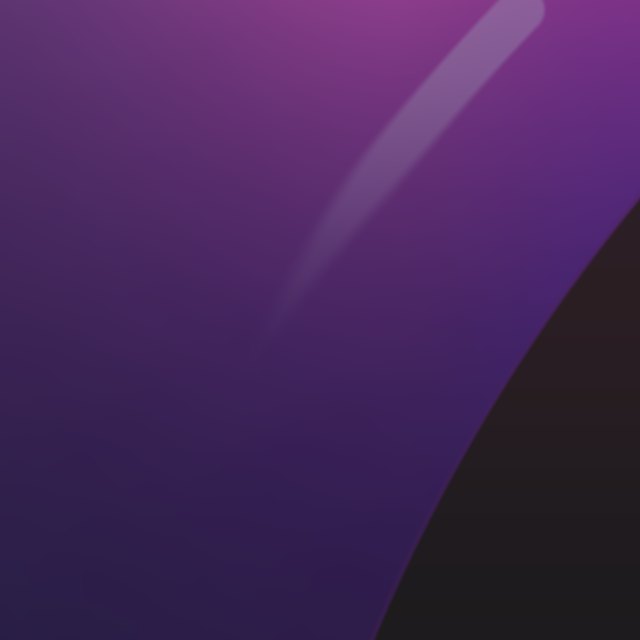
Reproduce this background procedurally as a WebGL 2 fragment shader.

```glsl
#version 300 es
precision highp float;

#define DISC_CENTER vec2(3.107, -1.050)
#define DISC_RADIUS 2.732
#define DISC_SOFTNESS 0.004
#define RIM_WIDTH 0.012
#define STREAK_CAP_Y 0.985
#define STREAK_TAIL_Y 0.38
#define STREAK_WIDTH 0.036
#define STREAK_ALPHA 0.37
#define MOTTLE 0.004

uniform vec2 u_resolution;
out vec4 outColor;

// Quadratic ramp passing through three colours at t = 0, 0.5 and 1.
vec3 ramp(vec3 low, vec3 middle, vec3 high, float t) {
    vec3 control = 2.0 * middle - 0.5 * (low + high);
    return mix(mix(low, control, t), mix(control, high, t), t);
}

// Three vertical ramps blended from left to right.
vec3 violetField(vec2 p) {
    vec3 left = ramp(vec3(0.157, 0.118, 0.270), vec3(0.235, 0.140, 0.335),
                     vec3(0.360, 0.204, 0.440), p.y);
    vec3 center = ramp(vec3(0.180, 0.110, 0.290), vec3(0.282, 0.146, 0.385),
                       vec3(0.541, 0.238, 0.540), p.y);
    vec3 right = ramp(vec3(0.180, 0.102, 0.330), vec3(0.260, 0.134, 0.430),
                      vec3(0.485, 0.197, 0.530), p.y);
    vec3 color = mix(left, center, smoothstep(-0.1, 0.65, p.x));
    return mix(color, right, smoothstep(0.6, 1.0, p.x));
}

// Horizontal position and slope of the curved streak at height y.
vec2 streakCurve(float y) {
    float t = y - 0.7;
    return vec2(0.570 + t * (0.757 + 0.36 * t), 0.757 + 0.72 * t);
}

// Tapered streak with a round upper end and a fading tail.
float streakMask(vec2 p) {
    vec2 curve = streakCurve(p.y);
    vec2 cap = streakCurve(STREAK_CAP_Y);
    vec2 fromCap = p - vec2(cap.x, STREAK_CAP_Y);
    float dist = abs(p.x - curve.x) / sqrt(1.0 + curve.y * curve.y);
    if (dot(fromCap, vec2(cap.y, 1.0)) > 0.0) dist = length(fromCap);

    float body = smoothstep(0.4, 0.8, p.y);
    float halfWidth = mix(0.006, STREAK_WIDTH, body);
    float softness = mix(0.016, 0.005, smoothstep(0.6, 0.95, p.y));
    float shape = 1.0 - smoothstep(halfWidth - softness, halfWidth + softness, dist);
    return shape * smoothstep(STREAK_TAIL_Y, 1.0, p.y);
}

// Faint unevenness from layered sines.
float mottle(vec2 p) {
    float sum = 0.0;
    float weight = 0.5;
    for (int i = 0; i < 3; i++) {
        sum += weight * sin(p.x * 17.0 + 2.0 * sin(p.y * 11.0)) * sin(p.y * 15.0);
        p = mat2(0.8, 0.6, -0.6, 0.8) * p * 1.9;
        weight *= 0.5;
    }
    return sum;
}

void main() {
    vec2 p = gl_FragCoord.xy / u_resolution;
    vec3 color = violetField(p) + MOTTLE * mottle(p);

    // Pale light streak
    color = mix(color, vec3(0.62, 0.64, 0.72), STREAK_ALPHA * streakMask(p));

    // Dark disc with a muted plum rim
    float edge = length(p - DISC_CENTER) - DISC_RADIUS;
    float rim = 1.0 - smoothstep(0.0, RIM_WIDTH, abs(edge));
    color = mix(color, vec3(0.30, 0.13, 0.32), 0.4 * rim);
    vec3 discColor = mix(vec3(0.115, 0.105, 0.115), vec3(0.170, 0.118, 0.140),
                         smoothstep(0.0, 0.65, p.y));
    float softness = max(DISC_SOFTNESS, 1.0 / u_resolution.y);
    color = mix(discColor, color, smoothstep(-softness, softness, edge));

    outColor = vec4(color, 1.0);
}
```
